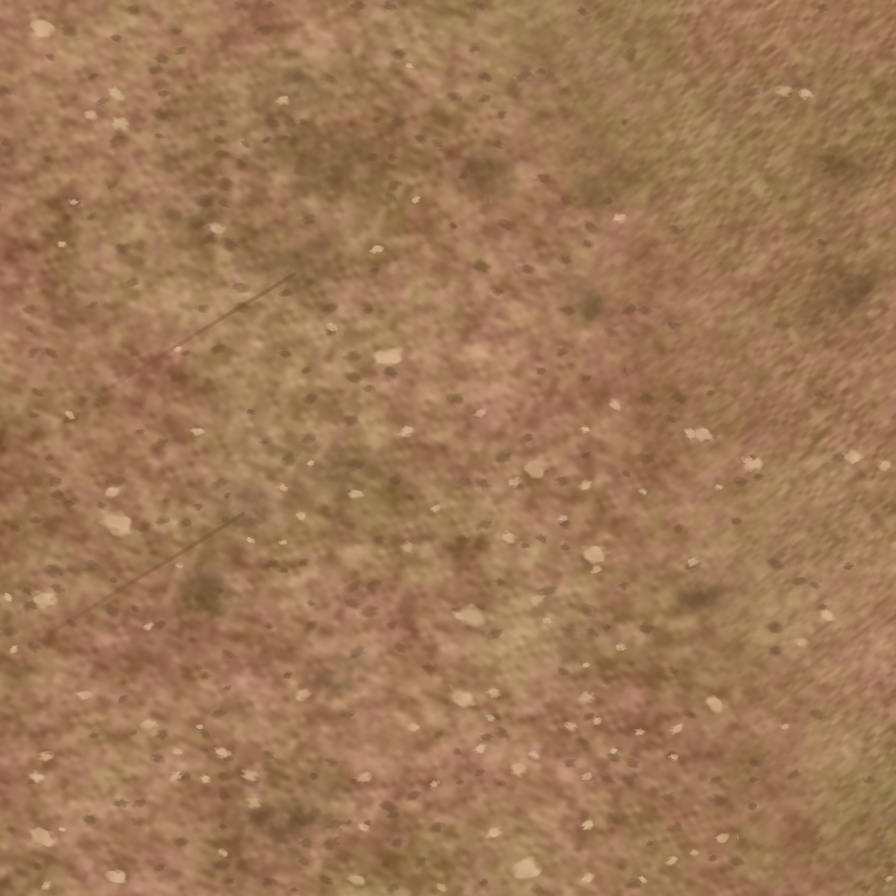
Reproduce this texture procedurally as a WebGL 2 fragment shader.

```glsl
#version 300 es
precision highp float;
// Dry, dusty ground: layered value noise gives the soil its mottling and grain,
// scattered soft blobs add scrub, dark crumbs and pale pebbles,
// and fine slanted streaks take over from the grain toward the right.

uniform vec2 u_resolution;
out vec4 fragColor;

float hash(vec2 p) {
    return fract(sin(dot(p, vec2(127.1, 311.7))) * 43758.5453);
}

vec2 hash2(vec2 p) {
    return vec2(hash(p), hash(p + 57.3));
}

mat2 rotation(float angle) {
    float c = cos(angle), s = sin(angle);
    return mat2(c, s, -s, c);
}

// Smooth value noise centred on zero
float noise(vec2 p) {
    vec2 i = floor(p), f = fract(p);
    f = f * f * (3.0 - 2.0 * f);
    float low = mix(hash(i), hash(i + vec2(1, 0)), f.x);
    float high = mix(hash(i + vec2(0, 1)), hash(i + vec2(1, 1)), f.x);
    return mix(low, high, f.y) - 0.5;
}

float fbm(vec2 p) {
    float sum = 0.0, amplitude = 0.6;
    for (int i = 0; i < 3; i++) {
        sum += amplitude * noise(p);
        p = rotation(0.6) * p * 2.03 + 17.0;
        amplitude *= 0.6;
    }
    return sum;
}

// Coverage of soft, irregular blobs, at most one per grid cell
float scatter(vec2 p, float cells, float chance, float radius, float softness, float seed) {
    vec2 q = p * cells;
    vec2 home = floor(q);
    float cover = 0.0;
    for (int y = -1; y <= 1; y++) {
        for (int x = -1; x <= 1; x++) {
            vec2 cell = home + vec2(x, y);
            vec2 key = cell + seed;
            vec2 d = (q - cell - 0.2 - 0.6 * hash2(key)) / cells;
            d = rotation(1.2 * (hash(key + 3.7) - 0.5)) * d * vec2(0.8, 1.2);
            float size = radius * mix(0.45, 1.0, hash(key + 9.1));
            float reach = length(d) / size + 0.7 * noise(d * 1.6 / size + key);
            float blob = 1.0 - smoothstep(1.0 - softness, 1.0 + softness, reach);
            cover = max(cover, blob * step(hash(key + 21.4), chance));
        }
    }
    return cover;
}

// Thin tapering stem from a to b
float stem(vec2 p, vec2 a, vec2 b, float width) {
    vec2 ab = b - a;
    float t = clamp(dot(p - a, ab) / dot(ab, ab), 0.0, 1.0);
    float d = length(p - a - ab * t);
    return (1.0 - smoothstep(0.3 * width, width, d)) * mix(0.35, 1.0, t);
}

// Soil colour for a brightness offset around the mean
vec3 soil(float tone) {
    return vec3(0.626, 0.474, 0.345) + tone * vec3(1.0, 0.98, 0.92);
}

void main() {
    vec2 p = gl_FragCoord.xy / u_resolution.y;
    vec2 warped = p + 0.012 * vec2(noise(p * 22.0), noise(p * 22.0 + 40.0));
    float streaky = smoothstep(0.6, 0.95, p.x + 0.3 * (p.y - 0.5));

    // Broad mottling, clods and fine grain
    float tone = 0.085 * fbm(warped * vec2(4.0, 6.0));
    tone += mix(0.15, 0.07, streaky) * fbm(warped * vec2(15.0, 21.0) + 31.0);
    float grain = 0.13 * noise(warped * vec2(52.0, 70.0) + 11.0)
                + 0.12 * noise(rotation(0.4) * p * vec2(115.0, 150.0));
    vec2 slanted = rotation(-0.65) * p;
    float streaks = 0.09 * noise(slanted * vec2(65.0, 130.0))
                  + 0.12 * noise(slanted * vec2(120.0, 230.0) + 7.0);
    tone += mix(grain, streaks, streaky);
    vec3 color = soil(tone);

    // Warm pink to dull olive drift
    float drift = fbm(p * 7.0 + 80.0) - 0.12 * streaky;
    color += drift * vec3(0.045, -0.03, 0.025);
    color += 0.05 * noise(p * 45.0 + 60.0) * vec3(0.4, -0.3, 0.6);

    // Ragged scrub, with two stems ending in tufts
    float ragged = clamp(0.55 + 1.3 * fbm(p * 48.0 + 5.0), 0.0, 1.0);
    float scrub = scatter(warped, 7.0, 0.3, 0.045, 0.75, 13.0);
    float stems = 0.0;
    for (int i = 0; i < 2; i++) {
        vec2 root = vec2(0.05, 0.29) + float(i) * vec2(0.06, 0.27);
        vec2 tip = root + vec2(0.22, 0.135);
        stems = max(stems, stem(p + 0.004 * noise(p * 14.0), root, tip, 0.0035));
        scrub = max(scrub, 1.0 - smoothstep(0.0, 0.055, length((warped - tip) * vec2(0.8, 1.2))));
    }
    color = mix(color, vec3(0.39, 0.30, 0.18), 0.75 * scrub * ragged);
    color = mix(color, vec3(0.45, 0.31, 0.19), 0.5 * stems);

    // Dark crumbs and pale pebbles, denser toward the bottom
    float rough = 1.0 - 0.75 * streaky;
    float density = mix(1.25, 0.5, smoothstep(0.2, 0.8, p.y)) * rough;
    float crumbs = scatter(p, 42.0, 0.22 * rough, 0.007, 0.6, 5.0);
    color = mix(color, vec3(0.41, 0.29, 0.19), 0.5 * crumbs);
    float pebbles = max(scatter(p, 34.0, 0.11 * density, 0.0065, 0.5, 71.0),
                        scatter(p, 11.0, 0.12 * density, 0.014, 0.35, 43.0));
    vec3 stone = vec3(0.83, 0.69, 0.55) + 0.12 * noise(p * 90.0);
    color = mix(color, stone, 0.8 * pebbles);

    fragColor = vec4(color, 1.0);
}
```
